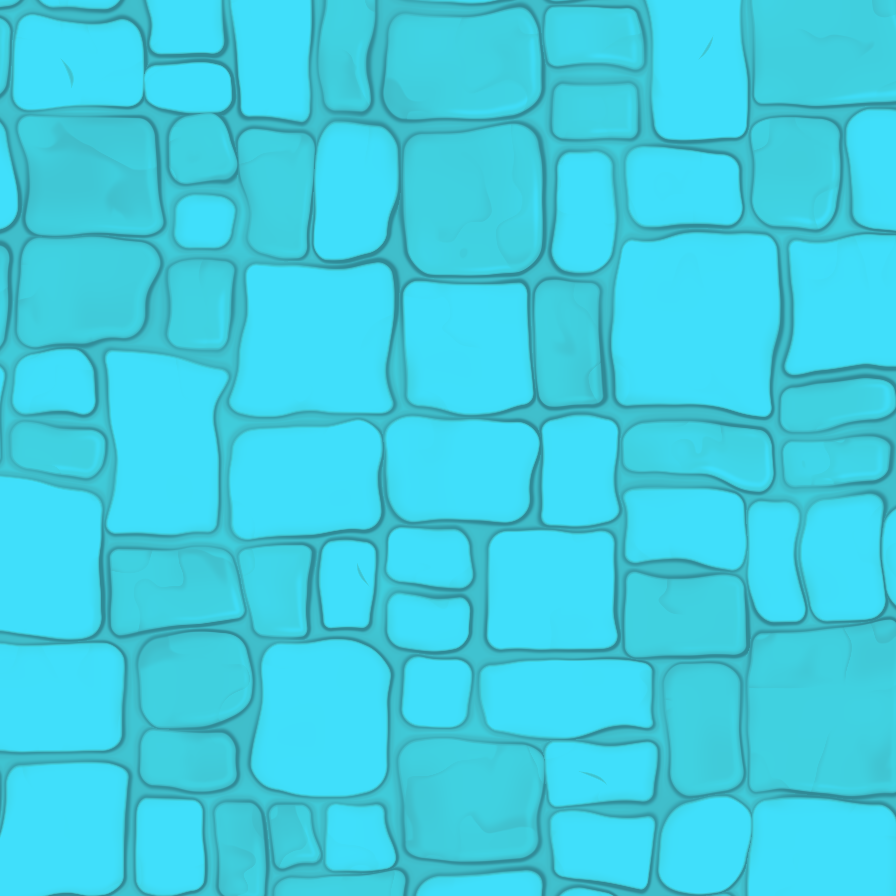
Write a three.js fragment shader that draws this texture.

```glsl
// Painted cyan stone wall: a lattice of sliding joints gives interlocking blocks,
// some split in two. Each block is a wobbly rounded box whose signed distance
// drives the joint, the dark outline and the bevel; noise adds folds and cracks.
varying vec2 vUv;

float hash(vec2 p) {
  return fract(sin(dot(p, vec2(127.1, 311.7))) * 43758.5453);
}

float noise(vec2 p) {
  vec2 i = floor(p), f = fract(p);
  f = f * f * f * (f * (f * 6.0 - 15.0) + 10.0);
  return mix(mix(hash(i), hash(i + vec2(1, 0)), f.x),
             mix(hash(i + vec2(0, 1)), hash(i + vec2(1, 1)), f.x), f.y);
}

vec2 noise2(vec2 p) {
  return vec2(noise(p), noise(p + vec2(37.2, 11.8))) - 0.5;
}

float slide(vec2 corner) {
  return 0.54 * (hash(corner) - 0.5);
}

// Left, bottom, right, top of a block; joints run straight through alternate corners
vec4 blockBounds(vec2 c) {
  float bl = slide(c), br = slide(c + vec2(1, 0));
  float tl = slide(c + vec2(0, 1)), tr = slide(c + vec2(1, 1));
  vec4 shift = mod(c.x + c.y, 2.0) < 0.5 ? vec4(bl, br, tr, tl) : vec4(tl, bl, br, tr);
  return vec4(c, c + 1.0) + shift;
}

float roundBox(vec2 q, vec2 halfSize, float radius) {
  vec2 e = abs(q) - halfSize + radius;
  return length(max(e, 0.0)) + min(max(e.x, e.y), 0.0) - radius;
}

// Nearest stone: signed distance, random id and position from its centre
void findStone(vec2 p, out float dist, out float id, out vec2 local) {
  float second = 9.0;
  dist = 9.0;
  id = 0.0;
  local = vec2(0.0);
  for (int y = -1; y <= 1; y++)
  for (int x = -1; x <= 1; x++)
  for (int part = 0; part < 2; part++) {
    vec2 c = floor(p) + vec2(float(x), float(y));
    vec4 b = blockBounds(c);
    vec2 size = b.zw - b.xy;
    bool isSplit = hash(c + 31.7) < 0.36 && max(size.x, size.y) > 0.9;
    if (part == 1 && !isSplit) continue;
    if (isSplit) {
      vec2 axis = size.x > size.y ? vec2(1, 0) : vec2(0, 1);
      vec2 cut = axis * size * mix(0.36, 0.64, hash(c + 8.3));
      if (part == 0) b.zw -= axis * size - cut;
      else b.xy += cut;
    }
    float stoneId = hash(c + 5.1 + 17.3 * float(part));
    vec2 q = p - 0.5 * (b.xy + b.zw) + 0.09 * noise2(p * 2.1 + stoneId * 50.0);
    vec2 halfSize = 0.5 * (b.zw - b.xy) - 0.028 - 0.03 * stoneId;
    float radius = min(0.06 + 0.14 * hash(c + 2.9), 0.6 * min(halfSize.x, halfSize.y));
    float d = roundBox(q, halfSize, radius);
    if (d < dist) {
      second = dist;
      dist = d;
      id = stoneId;
      local = q;
    } else {
      second = min(second, d);
    }
  }
  dist = max(dist, 0.5 * (dist - second)); // keep a crease where stones touch
}

// A short, bent, tapering crack on a few stones
float crack(vec2 q, float id) {
  float a = id * 40.0;
  q = mat2(cos(a), sin(a), -sin(a), cos(a)) * (q - 0.1 * cos(a * 3.0));
  float width = 0.013 * (1.0 - q.x * q.x / 0.015);
  float line = abs(q.y + 1.5 * q.x * q.x);
  return step(0.84, fract(id * 23.0)) * (1.0 - smoothstep(width - 0.009, width + 0.006, line));
}

vec3 waterTone(float v) {
  vec3 c = mix(vec3(0.19, 0.54, 0.59), vec3(0.25, 0.74, 0.79), smoothstep(0.0, 0.45, v));
  c = mix(c, vec3(0.25, 0.82, 0.88), smoothstep(0.45, 0.72, v));
  return mix(c, vec3(0.25, 0.875, 0.985), smoothstep(0.72, 0.96, v));
}

void main() {
  vec2 p = vUv * 7.0 + 40.0;
  p += 0.16 * noise2(p * 1.1) + 0.04 * noise2(p * 3.7);
  float d, id;
  vec2 q;
  findStone(p, d, id, q);
  float rough = step(0.6, fract(id * 7.31));

  // Face: flat tone, broad mottling and one-sided folds
  float face = mix(0.97, 0.66 + 0.1 * fract(id * 91.0), rough);
  face += mix(0.1, 0.16, rough) * (noise(q * 2.3 + id * 70.0) - 0.5);
  float k = noise(q * vec2(3.2, 2.4) + id * 90.0 + noise2(q * 4.0)) - 0.52;
  float fold = smoothstep(0.0, 0.03, k) * (1.0 - smoothstep(0.03, 0.25, k));
  face -= mix(0.04, 0.12, rough) * fold * smoothstep(0.35, 0.7, noise(p * 2.0 + 9.0));
  face -= 0.45 * crack(q, id);

  // Bevel: soft falloff to the edge and a pale rim on the lower right
  float side = dot(normalize(q + 0.001), vec2(0.85, -0.53));
  float rim = (d + 0.05) / 0.025;
  face -= 0.16 * smoothstep(-0.11, 0.0, d) * noise(p * 2.5 + 60.0);
  face += 0.16 * exp(-rim * rim) * smoothstep(0.0, 0.8, side) * rough;

  // Joint and its uneven dark outline
  float joint = 0.36 + 0.2 * smoothstep(0.0, 0.08, d) + 0.2 * (noise(p * 1.7 + 20.0) - 0.5);
  float v = mix(face, joint, smoothstep(-0.014, 0.012, d));
  float edge = (d - 0.01) / (d > 0.01 ? 0.024 : 0.014);
  float ink = (0.12 + 0.32 * noise(p * 1.9 + 80.0)) * (0.85 + 0.3 * side);
  v -= ink * exp(-edge * edge);

  gl_FragColor = vec4(waterTone(clamp(v, 0.0, 1.0)), 1.0);
}
```
